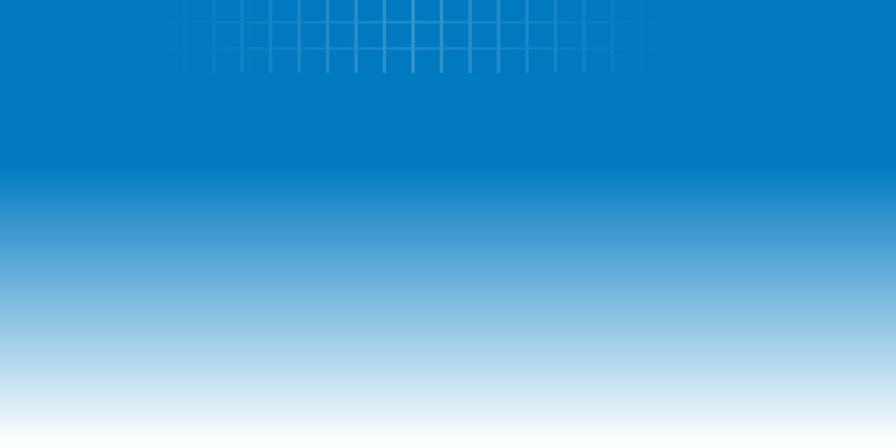
Give the GLSL for this background, as a WebGL 2 fragment shader.

```glsl
#version 300 es
precision highp float;
// A flat blue sky that melts linearly into white toward the bottom, with a
// faint light grid hanging from the top edge. The grid is a repeated line
// distance, faded sideways; all lengths are in units of the canvas height.

#define FADE_START 0.365              // depth where blue begins to lighten
#define FADE_END 0.99                 // depth where white is reached
#define GRID_CENTER 0.922             // x of the brightest vertical line
#define GRID_REACH 0.56               // sideways distance at which lines vanish
#define GRID_DEPTH 0.163              // how far the grid hangs down
#define GRID_CELL vec2(0.0636, 0.0586)
#define GRID_ROW 0.0495               // depth of the first horizontal line
#define LINE_WIDTH vec2(0.0078, 0.0056)
#define LINE_ALPHA vec2(0.20, 0.14)   // strength of vertical, horizontal lines

uniform vec2 u_resolution;
out vec4 fragColor;

const vec3 BLUE = vec3(0.0, 0.475, 0.757);
const vec3 WHITE = vec3(1.0);

// Distance to the nearest vertical (x) and horizontal (y) grid line.
vec2 gridDistance(vec2 p) {
    return abs(fract(p / GRID_CELL + 0.5) - 0.5) * GRID_CELL;
}

// Opacity of the grid at a point; y is the depth below the top edge.
float gridAlpha(vec2 p, float pixel) {
    vec2 d = gridDistance(p - vec2(GRID_CENTER, GRID_ROW));
    vec2 lines = clamp((0.5 * LINE_WIDTH - d) / pixel + 0.5, 0.0, 1.0);
    lines *= LINE_ALPHA;
    float sideFade = max(1.0 - abs(p.x - GRID_CENTER) / GRID_REACH, 0.0);
    float hang = clamp((GRID_DEPTH - p.y) / pixel + 0.5, 0.0, 1.0);
    return max(lines.x, lines.y) * sideFade * hang;
}

void main() {
    float pixel = 1.0 / u_resolution.y;
    vec2 p = gl_FragCoord.xy * pixel;
    p.y = 1.0 - p.y;

    // Sky gradient
    float haze = clamp((p.y - FADE_START) / (FADE_END - FADE_START), 0.0, 1.0);
    vec3 color = mix(BLUE, WHITE, haze);

    // Hanging grid
    color = mix(color, WHITE, gridAlpha(p, pixel));

    fragColor = vec4(color, 1.0);
}
```
